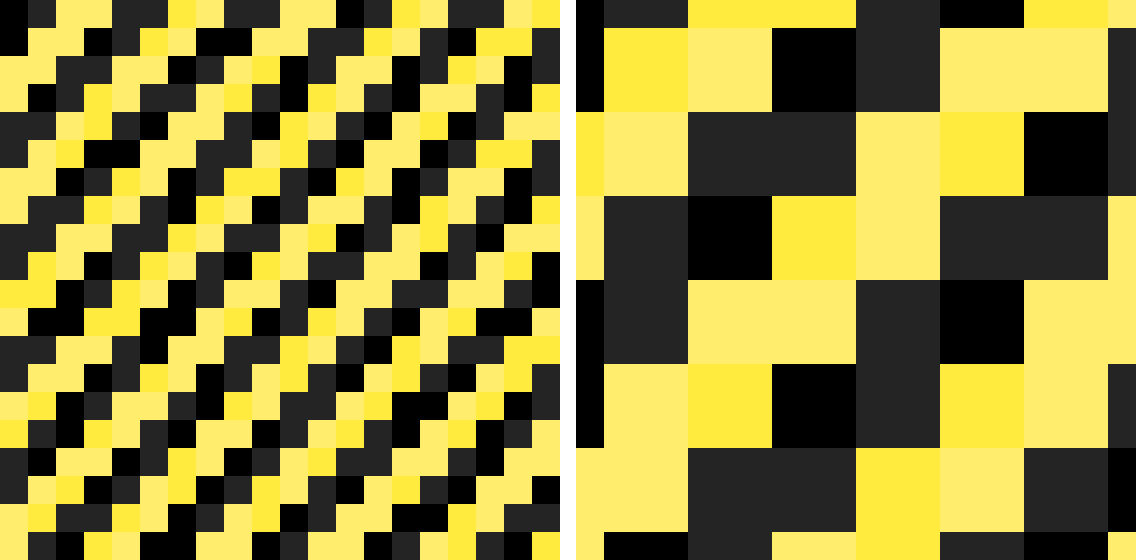
Left, the full canvas; right, a detail of the centre.
This pattern is drawn by a three.js fragment shader. Its source:

```glsl
// Diagonal hazard stripes built from a grid of square cells.
// Each row is shifted one cell against the next; stripes are two cells wide,
// and a hash per pair of cells picks its light and deep shades.

#define CELLS 20.0
#define STRIPE 2.0
#define SHIFT 3.0
#define SEED 17.0
#define BLACK vec3(0.0)
#define CHARCOAL vec3(0.141)
#define DEEP_YELLOW vec3(1.0, 0.92, 0.24)
#define PALE_YELLOW vec3(1.0, 0.93, 0.42)
#define BOTH_LIGHT vec2(0.24, 0.30)  // share of dark, yellow pairs
#define BOTH_DEEP vec2(0.08, 0.06)   // share of dark, yellow pairs

varying vec2 vUv;

float hash(vec2 p) {
  vec3 q = fract(vec3(p.xyx) * 0.1031);
  q += dot(q, q.yzx + 33.33);
  return fract((q.x + q.y) * q.z);
}

vec3 cellColor(vec2 cell) {
  // Position across the stripes, split into stripe and place within it
  float diagonal = cell.x - cell.y + SHIFT;
  float stripe = floor((diagonal + 0.5) / STRIPE);
  float place = diagonal - stripe * STRIPE;
  float yellow = mod(stripe, 2.0);

  // Pairs are both light, both deep, or one of each in either order
  float bothLight = mix(BOTH_LIGHT.x, BOTH_LIGHT.y, yellow);
  float bothDeep = mix(BOTH_DEEP.x, BOTH_DEEP.y, yellow);
  vec2 id = vec2(stripe, cell.y) + SEED;
  float pick = hash(id);
  float order = step(0.5, hash(id + 61.0));
  float light = abs(place - order);
  if (pick < bothLight) light = 1.0;
  else if (pick > 1.0 - bothDeep) light = 0.0;

  return mix(mix(BLACK, CHARCOAL, light),
             mix(DEEP_YELLOW, PALE_YELLOW, light), yellow);
}

void main() {
  vec2 p = vUv * CELLS;

  // Blend the four cells around the nearest corner for smooth edges
  vec2 corner = floor(p + 0.5);
  vec2 blend = clamp((p - corner) / fwidth(p) + 0.5, 0.0, 1.0);
  vec3 below = mix(cellColor(corner - 1.0),
                   cellColor(corner + vec2(0.0, -1.0)), blend.x);
  vec3 above = mix(cellColor(corner + vec2(-1.0, 0.0)),
                   cellColor(corner), blend.x);

  gl_FragColor = vec4(mix(below, above, blend.y), 1.0);
}
```
